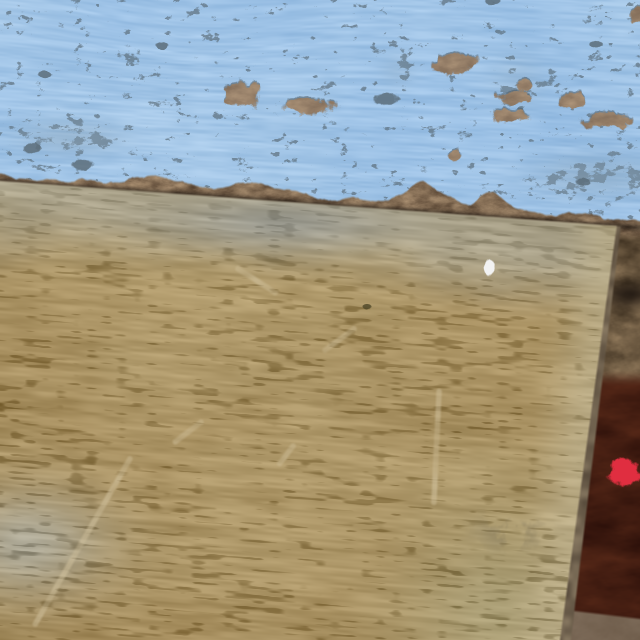
Write a Shadertoy shader that draws this texture.

```glsl
// A worn wooden board in front of a chipped, pale blue painted plank.
// Stretched noise makes the grain; ragged ellipses and segments make
// the chips, stains and scratches, layered from back to front.

float hash(vec2 p) {
  return fract(sin(dot(p, vec2(127.1, 311.7))) * 43758.5453);
}

float noise(vec2 p) {
  vec2 i = floor(p), f = fract(p);
  f = f * f * (3. - 2. * f);
  return mix(mix(hash(i), hash(i + vec2(1, 0)), f.x),
             mix(hash(i + vec2(0, 1)), hash(i + 1.), f.x), f.y);
}

float fbm(vec2 p) {
  float sum = 0., amp = .53;
  for (int i = 0; i < 4; i++) {
    sum += amp * noise(p);
    p = mat2(1.6, 1.2, -1.2, 1.6) * p + 7.3;
    amp *= .5;
  }
  return sum;
}

// Soft bell-shaped blot
float blot(vec2 p, vec2 center, vec2 radius) {
  vec2 d = (p - center) / radius;
  return exp(-dot(d, d));
}

float bump(float x, float center, float radius) {
  float d = (x - center) / radius;
  return exp(-d * d);
}

// Ellipse (center, radii) with a ragged rim
float flake(vec2 p, vec4 shape, float ragged) {
  float d = length((p - shape.xy) / shape.zw);
  return smoothstep(1.12, .82, d + ragged * (fbm(p * 75.) - .5));
}

float segment(vec2 p, vec2 a, vec2 b, float width) {
  vec2 ab = b - a;
  float t = clamp(dot(p - a, ab) / dot(ab, ab), 0., 1.);
  return smoothstep(width, width * .2, length(p - a - t * ab));
}

float above(float edge, float v, float soft) {
  return smoothstep(edge - soft, edge + soft, v);
}

vec3 paintedPlank(vec2 p) {
  const vec4 chips[10] = vec4[10](
    vec4(.381,.854,.027,.018), vec4(.482,.833,.035,.012), vec4(.707,.901,.032,.015),
    vec4(.807,.847,.027,.011), vec4(.816,.867,.012,.01), vec4(.799,.819,.023,.01),
    vec4(.893,.844,.019,.013), vec4(.951,.811,.042,.012), vec4(.996,.977,.012,.012),
    vec4(.712,.757,.012,.009));
  // Dents: center and half width
  const vec3 dents[8] = vec3[8](
    vec3(.769,.999,.012), vec3(.254,.929,.011), vec3(.072,.884,.01), vec3(.602,.846,.019),
    vec3(.128,.743,.017), vec3(.052,.768,.014), vec3(.912,.715,.012), vec3(.932,.931,.01));
  vec3 slate = vec3(.36, .43, .48);
  // Brushed grain, bowed at the upper left
  float bow = p.y + .05 * p.x + .025 * blot(p, vec2(.3, .96), vec2(.2, .1));
  float grain = mix(noise(vec2(p.x * 9., bow * 170.)), noise(vec2(p.x * 35., bow * 300.)), .4);
  vec3 col = mix(vec3(.6, .75, .9), vec3(.66, .79, .91), fbm(p * 5.));
  col += (grain - .5) * vec3(.14, .11, .08);
  // Worn patches and specks
  float worn = blot(p, vec2(.11, .785), vec2(.075, .026))
    + blot(p, vec2(.93, .725), vec2(.1, .035))
    + .6 * blot(p, vec2(.81, .875), vec2(.04))
    + .5 * blot(p, vec2(.62, .89), vec2(.025));
  col = mix(col, slate, .7 * above(.73 - .24 * worn, fbm(p * vec2(65, 100)), .06));
  col = mix(col, vec3(.54, .64, .72), .4 * min(worn, 1.));
  for (int i = 0; i < dents.length(); i++) {
    vec4 dent = vec4(dents[i], dents[i].z * .55);
    col = mix(col, slate, .85 * flake(p, dent, 1.1));
  }
  // Chips of bare wood with a shaded rim
  vec3 bare = mix(vec3(.48, .4, .33), vec3(.7, .6, .49), fbm(p * vec2(45, 80)));
  for (int i = 0; i < chips.length(); i++) {
    col = mix(col, slate * .85, .6 * flake(p - vec2(0, .0025), chips[i], 1.5));
    col = mix(col, bare, flake(p, chips[i], 1.5));
  }
  return col;
}

vec3 boardTop(vec2 p, float rim, float side) {
  const vec4 scratches[6] = vec4[6](
    vec4(.203,.283,.055,.025), vec4(.686,.388,.678,.215), vec4(.553,.486,.508,.453),
    vec4(.314,.34,.274,.31), vec4(.458,.303,.437,.276), vec4(.372,.58,.43,.543));
  float slant = p.y + .08 * p.x, cloud = fbm(p * vec2(4, 7));
  vec3 col = mix(vec3(.62, .52, .33), vec3(.72, .64, .46), cloud);
  // Grey weathering at the rear, pale wear near the sides
  float rear = smoothstep(.16, .02, rim - p.y + .1 * (cloud - .5));
  col = mix(col, vec3(.67, .65, .57), .85 * rear);
  col = mix(col, vec3(.56, .58, .58), .55 * blot(p, vec2(.44, .65), vec2(.16, .04)));
  col = mix(col, vec3(.68, .67, .61), .9 * blot(p, vec2(.04, .15), vec2(.12, .08)));
  col = mix(col, vec3(.68, .65, .5), .7 * blot(p, vec2(.78, .04), vec2(.14, .17)));
  col = mix(col, vec3(.73, .68, .54), .75 * smoothstep(.1, 0., side - p.x));
  // Long fibres and short dark pores
  col += .075 * (noise(vec2(p.x * 7., slant * 110.)) + noise(vec2(p.x * 28., slant * 230.)) - 1.);
  float pore = mix(noise(vec2(p.x * 42., slant * 220.)), fbm(p * 14.), .3);
  col -= .13 * above(.7, pore, .1) * (1. - .4 * rear);
  float stain = blot(p, vec2(.8, .17), vec2(.05, .025)) * above(.5, fbm(p * 35.), .12);
  col = mix(col, vec3(.48, .44, .34), .55 * stain);
  float wear = .25 + .35 * noise(p * 60.);
  for (int i = 0; i < scratches.length(); i++)
    col = mix(col, vec3(.82, .76, .62), wear * segment(p, scratches[i].xy, scratches[i].zw, .007));
  col = mix(col, vec3(.95), flake(p, vec4(.764, .583, .008, .013), .7));
  return mix(col, vec3(.3, .27, .15), .8 * flake(p, vec4(.573, .521, .007, .006), .8));
}

// Rubble over a red-brown hollow beside the board
vec3 hollow(vec2 p) {
  float rough = fbm(p * vec2(30, 45));
  vec3 col = mix(vec3(.15, .05, .03), vec3(.36, .17, .1), fbm(p * vec2(16, 40)));
  col = mix(col, mix(vec3(.22, .17, .11), vec3(.64, .54, .41), rough), above(.41, p.y, .015));
  col = mix(col, vec3(.1, .07, .05), .85 * blot(p, vec2(.985, .54), vec2(.04, .018)));
  col = mix(col, vec3(.88, .18, .25), flake(p, vec4(.975, .262, .025, .02), .9));
  return mix(vec3(.41, .34, .27) + .1 * rough, col, above(.153 - .12 * p.x, p.y, .003));
}

void mainImage(out vec4 fragColor, in vec2 fragCoord) {
  vec2 p = fragCoord / iResolution.xy;
  float soft = .001 + 1. / iResolution.y;
  float rim = .717 - .073 * p.x;
  float side = .875 + .137 * p.y, outer = .892 + .121 * p.y;
  // Broken paint edge over crumbs of bare wood
  float crack = .718 - .068 * p.x + .015 * fbm(vec2(p.x * 38., 5))
    + .012 * (bump(p.x, .25, .06) + bump(p.x, .4, .06))
    + .033 * bump(p.x, .665, .04) + .027 * bump(p.x, .77, .03);
  vec3 crumbs = mix(vec3(.28, .21, .15), vec3(.74, .63, .5), fbm(p * vec2(50, 90)));
  crumbs *= 1. - .4 * bump(p.y, rim, .005);
  vec3 col = mix(hollow(p), crumbs, above(rim - .015, p.y, .008));
  col = mix(col, paintedPlank(p), above(crack, p.y, soft));
  // Shaded side of the board, then its upper face
  float below = above(p.y, rim, soft);
  vec3 edge = mix(vec3(.34, .29, .23), vec3(.53, .47, .38), noise(p * 70.));
  col = mix(col, edge, below * above(p.x, outer, soft));
  col = mix(col, boardTop(p, rim, side), below * above(p.x, side, soft));
  fragColor = vec4(clamp(col, 0., 1.), 1);
}
```
